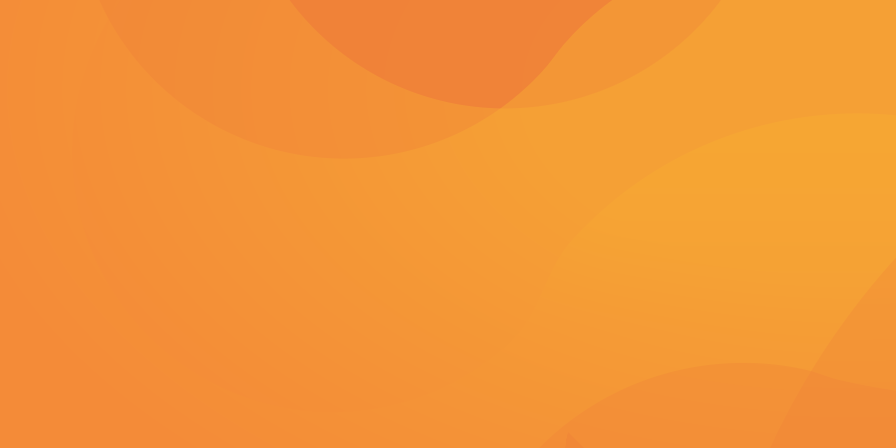
Give the GLSL for this background, as a Shadertoy shader.

```glsl
const vec3 ORANGE = vec3(0.955, 0.540, 0.220);
const vec3 AMBER  = vec3(0.961, 0.627, 0.208);
const vec3 GOLD   = vec3(0.965, 0.652, 0.200);
const vec3 DEEP   = vec3(0.936, 0.490, 0.220);

// Lengths are in canvas heights; circles hold centre and radius.
const vec2 GLOW_CENTRE = vec2(1.90, 0.80);
const vec2 GLOW_SIZE   = vec2(1.90, 1.10);
const vec2 GLOW_RANGE  = vec2(0.38, 1.06);

const vec3 TOP_LEFT_BOWL = vec3(0.768, 1.245, 0.599);
const vec3 TOP_LEFT_HILL = vec3(1.750, 0.474, 0.651);
const vec3 TOP_BOWL      = vec3(1.128, 1.358, 0.600);
const vec3 SWEEP_BOWL    = vec3(0.742, 0.661, 0.581);
const vec3 SWEEP_HILL    = vec3(1.914, -0.112, 0.859);
const vec3 LOW_HILL      = vec3(1.659, -0.451, 0.641);
const vec3 LOW_BOWL      = vec3(2.224, 1.680, 1.568);
const vec3 CORNER_HILL   = vec3(3.245, -0.703, 1.680);

const float TOP_LEFT_TINT = 0.32;
const float TOP_TINT      = 0.27;
const float OVERLAP_TINT  = 0.62;
const float LOW_TINT      = 0.27;
const float CORNER_TINT   = 0.25;
const float GOLD_TINT     = 0.90;
const float FAINT_TINT    = 0.06;

float circleDistance(vec2 p, vec3 circle) {
    return length(p - circle.xy) - circle.z;
}

// Negative above a curve that passes from a bowl into a hill.
float waveDistance(vec2 p, vec3 bowl, vec3 hill, float hillWeight) {
    return mix(circleDistance(p, bowl), -circleDistance(p, hill), hillWeight);
}

float coverage(float signedDistance) {
    return clamp(0.5 - signedDistance * iResolution.y, 0.0, 1.0);
}

void mainImage(out vec4 fragColor, in vec2 fragCoord) {
    vec2 p = fragCoord / iResolution.y;

    // Elliptical glow, from amber at the right to orange at the left
    float glowDistance = length((p - GLOW_CENTRE) / GLOW_SIZE);
    float fade = (glowDistance - GLOW_RANGE.x) / (GLOW_RANGE.y - GLOW_RANGE.x);
    vec3 color = mix(AMBER, ORANGE, clamp(fade, 0.0, 1.0));

    // Gold sweep, fading towards the lower left
    float sweep = coverage(-waveDistance(p, SWEEP_BOWL, SWEEP_HILL,
                                         smoothstep(1.14, 1.28, p.x)));
    float goldFade = smoothstep(0.25, 0.70, p.y) * smoothstep(0.90, 1.40, p.x);
    color = mix(color, GOLD, sweep * mix(FAINT_TINT, GOLD_TINT, goldFade));

    // Two translucent bowls hanging from the top
    float topLeft = coverage(waveDistance(p, TOP_LEFT_BOWL, TOP_LEFT_HILL,
                                          smoothstep(1.20, 1.27, p.x)));
    float top = coverage(circleDistance(p, TOP_BOWL));
    color = mix(color, DEEP, topLeft * TOP_LEFT_TINT);
    color = mix(color, DEEP, top * TOP_TINT);
    color = mix(color, DEEP, topLeft * top * OVERLAP_TINT);

    // Two translucent hills at the lower right
    float low = coverage(-waveDistance(p, LOW_BOWL, LOW_HILL,
                                       1.0 - smoothstep(1.80, 1.88, p.x)));
    float corner = coverage(circleDistance(p, CORNER_HILL));
    color = mix(color, DEEP, low * LOW_TINT);
    color = mix(color, DEEP, corner * CORNER_TINT);

    fragColor = vec4(color, 1.0);
}
```
